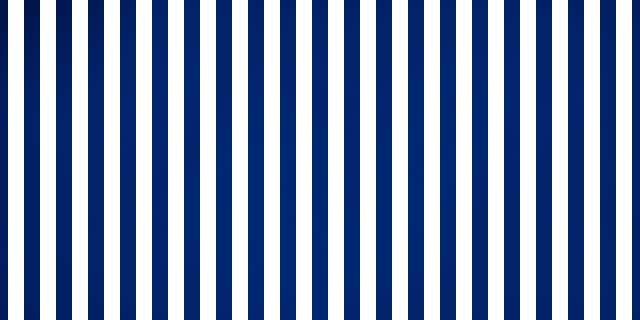
Write a Shadertoy shader that draws this pattern.

```glsl
// Vertical navy and white stripes with softly mottled, grainy navy dye.

const float STRIPES = 20.0;        // repeats across the canvas
const float NAVY_SHARE = 0.5;      // navy part of each repeat
const vec3 WHITE = vec3(1.0);
const vec3 NAVY = vec3(0.004, 0.158, 0.452);
const vec3 NAVY_DARK = vec3(0.0, 0.065, 0.270);
const float MOTTLE = 0.13;         // strength of the broad dye clouds
const float GRAIN = 0.16;          // strength of the fine speckle
const float GRAIN_CELLS = 130.0;   // speckle cells per canvas height

vec2 hash2(vec2 p) {
    vec3 q = fract(p.xyx * vec3(0.1031, 0.1030, 0.0973));
    q += dot(q, q.yzx + 33.33);
    return fract((q.xx + q.yz) * q.zy);
}

// Distance to the nearest scattered cell point.
float cellular(vec2 p) {
    vec2 cell = floor(p);
    float nearest = 2.0;
    for (int y = -1; y <= 1; y++)
        for (int x = -1; x <= 1; x++) {
            vec2 c = cell + vec2(x, y);
            nearest = min(nearest, length(c + hash2(c) - p));
        }
    return nearest;
}

// Broad clouds from layered, bent sines, roughly -1 to 1.
float clouds(vec2 p) {
    float sum = 0.0, weight = 0.5;
    for (int i = 0; i < 4; i++) {
        p += 0.6 * sin(p.yx * 1.3 + float(i));
        sum += weight * sin(p.x) * cos(p.y);
        p = mat2(1.6, 1.2, -1.2, 1.6) * p + 1.7;
        weight *= 0.55;
    }
    return sum;
}

void mainImage(out vec4 fragColor, in vec2 fragCoord) {
    vec2 uv = fragCoord / iResolution.xy;
    vec2 p = fragCoord / iResolution.y;

    // Navy bands are centred on whole repeats, so both canvas sides cut one in half.
    float repeat = uv.x * STRIPES;
    float fromCentre = abs(fract(repeat + 0.5) - 0.5);
    float pixel = STRIPES / iResolution.x;
    float navyMask = clamp((0.5 * NAVY_SHARE - fromCentre) / pixel + 0.5, 0.0, 1.0);

    // Dye darkens toward the sides and the top, most in the upper left.
    vec2 side = abs(uv - vec2(0.54, 0.45)) / vec2(0.54, 0.55);
    float shade = 0.36 * pow(side.x, 3.0) + 0.22 * pow(side.y, 4.0);
    shade += 0.30 * smoothstep(0.45, 0.0, length((uv - vec2(0.04, 1.0)) * vec2(1.5, 1.0)));
    shade += 0.08 + MOTTLE * clouds(p * vec2(5.0, 3.5));
    shade += GRAIN * (cellular(p * GRAIN_CELLS) - 0.5);

    vec3 navy = mix(NAVY, NAVY_DARK, clamp(shade, -0.2, 1.0));
    fragColor = vec4(mix(WHITE, navy, navyMask), 1.0);
}
```
